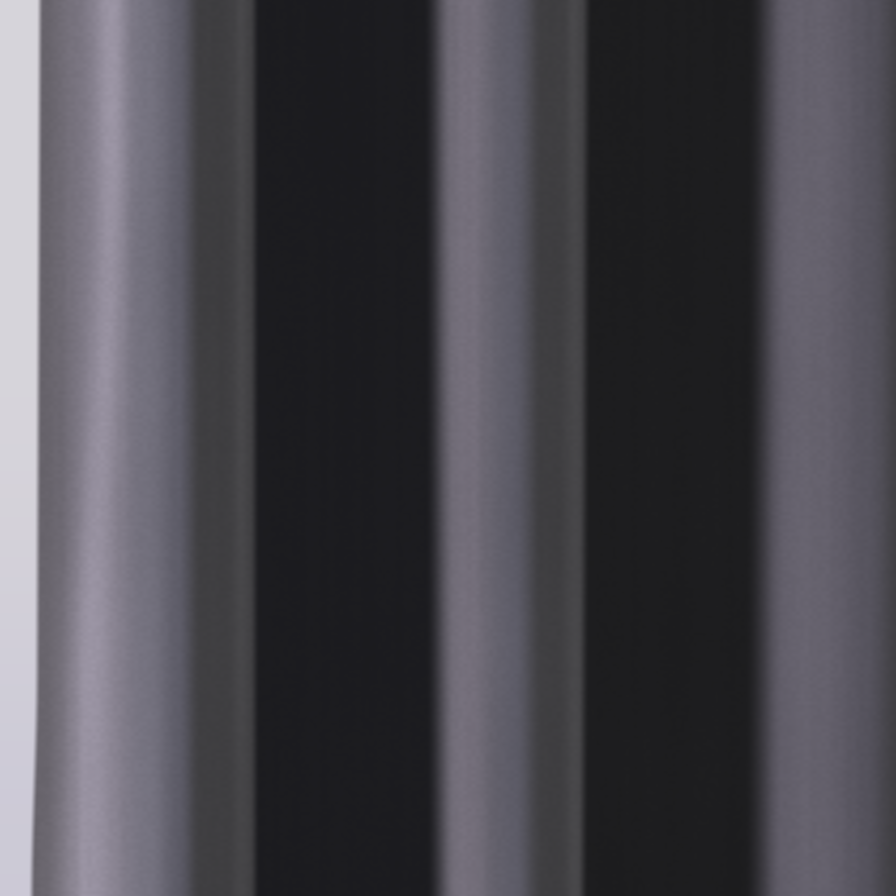
Write a three.js fragment shader that draws this texture.

```glsl
// Grey curtain hanging in soft vertical folds beside a pale wall.
// Each lit fold is a chain of smoothstep blends across x, laid over dark gaps;
// slight bends along y, a fine weave and hash noise give the cloth its feel.
varying vec2 vUv;

float hash(vec2 p) {
  vec3 q = fract(vec3(p.xyx) * 0.1031);
  q += dot(q, q.yzx + 33.33);
  return fract((q.x + q.y) * q.z);
}

float noise(vec2 p) {
  vec2 i = floor(p), f = fract(p);
  f = f * f * (3.0 - 2.0 * f);
  return mix(mix(hash(i), hash(i + vec2(1.0, 0.0)), f.x),
             mix(hash(i + vec2(0.0, 1.0)), hash(i + 1.0), f.x), f.y);
}

// Blends to the next colour as x passes from start to end.
vec3 blendTo(vec3 base, vec3 next, float start, float end, float x) {
  return mix(base, next, smoothstep(start, end, x));
}

float bump(float x, float center, float width) {
  float d = (x - center) / width;
  return exp(-d * d);
}

void main() {
  float x = vUv.x, y = vUv.y;
  vec3 gap = vec3(0.108, 0.108, 0.122);
  vec3 shade = vec3(0.245, 0.242, 0.252);

  // Left fold: grey hem, pale ridge, then a shaded side
  vec3 cloth = vec3(0.40, 0.385, 0.415);
  cloth = blendTo(cloth, vec3(0.49, 0.47, 0.52), 0.045, 0.105, x);
  cloth = blendTo(cloth, vec3(0.45, 0.44, 0.49), 0.125, 0.165, x);
  cloth = blendTo(cloth, vec3(0.355, 0.35, 0.395), 0.165, 0.207, x);
  float ridge = 0.098 + 0.026 * smoothstep(0.05, 0.85, y);
  float ridgeWidth = mix(0.032, 0.018, smoothstep(0.0, 0.6, y));
  cloth += vec3(0.11, 0.105, 0.115) * bump(x, ridge, ridgeWidth);
  cloth = blendTo(cloth, shade, 0.200, 0.224, x);
  cloth += 0.03 * bump(x, 0.269, 0.009);

  // First gap
  cloth = blendTo(cloth, gap, 0.279, 0.290, x);

  // Middle fold: soft left side, crisp right side
  float bend = 0.004 * (y - 0.5);
  cloth = blendTo(cloth, vec3(0.42, 0.405, 0.445), 0.474, 0.506, x + bend);
  cloth += vec3(0.035, 0.028, 0.035) * bump(x, 0.523, 0.02);
  cloth = blendTo(cloth, vec3(0.36, 0.355, 0.40), 0.525, 0.580, x);
  cloth = blendTo(cloth, shade, 0.574, 0.606, x);
  cloth += 0.035 * bump(x, 0.641, 0.009);
  cloth = blendTo(cloth, gap * vec3(1.04, 1.04, 0.98), 0.647, 0.659, x - bend);

  // Right fold, darkening toward the border
  cloth = blendTo(cloth, vec3(0.375, 0.36, 0.405), 0.832, 0.876, x - bend);
  cloth += 0.025 * bump(x, 0.905, 0.03);
  cloth = blendTo(cloth, vec3(0.335, 0.325, 0.365), 0.925, 0.975, x);
  cloth = blendTo(cloth, vec3(0.25, 0.245, 0.26), 0.970, 1.005, x + 0.008 * (0.5 - y));

  // Faint long streaks, blotches and weave
  float streak = noise(vec2(x * 130.0, y * 2.0)) - 0.5;
  float blotch = noise(vUv * vec2(16.0, 7.0)) - 0.5;
  float weave = noise(vUv * vec2(210.0, 260.0)) - 0.5;
  cloth *= 1.0 + 0.035 * streak + 0.03 * blotch + 0.035 * weave;

  // Pale wall behind a hem that drifts left near the floor
  float hem = 0.0445 - 0.004 * (1.0 - y) - 0.005 * smoothstep(0.25, 0.0, y);
  vec3 wall = mix(vec3(0.80, 0.79, 0.84), vec3(0.84, 0.83, 0.855), smoothstep(0.0, 0.6, y));
  vec3 color = mix(wall, cloth, smoothstep(hem - 0.004, hem + 0.004, x));

  gl_FragColor = vec4(color, 1.0);
}
```
